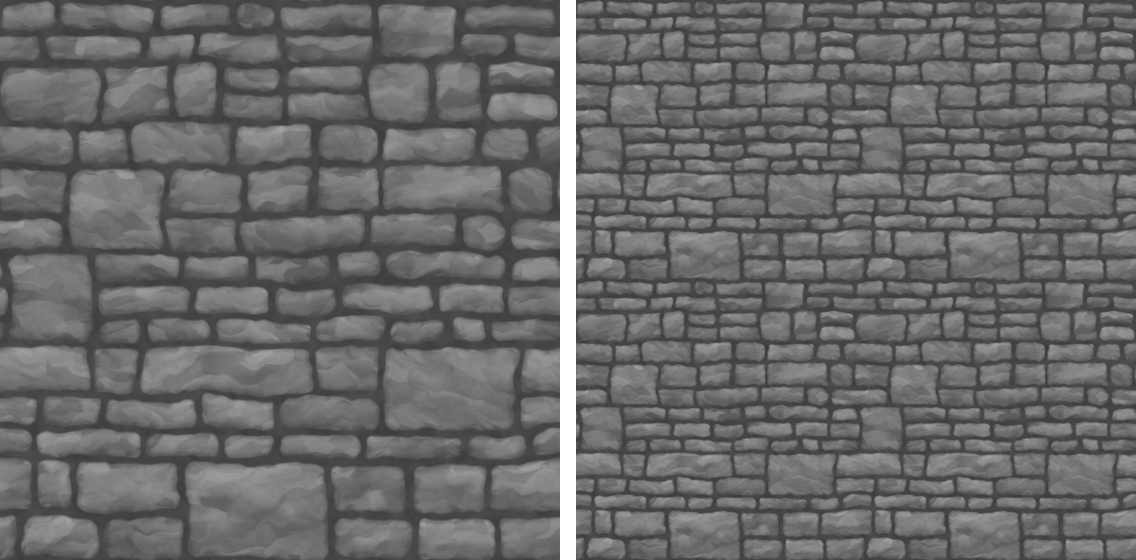
Left, the tile; right, the same tile 2 across and 2 down.
A WebGL 2 fragment shader for this texture:

```glsl
#version 300 es
precision highp float;
// Seamless wall of hand-painted grey stones in uneven courses with dark mortar.
uniform vec2 u_resolution;
out vec4 fragColor;

const int ROWS = 14;
const int BIG_COUNT = 5;
// Course boundaries from bottom to top, and small stones per course.
const float COURSE[15] = float[15](0.0, .082, .180, .232, .294, .384, .436, .495,
                                   .551, .618, .706, .781, .889, .945, 1.0);
const int STONES[14] = int[14](5, 5, 7, 5, 4, 7, 6, 6, 5, 6, 7, 8, 6, 6);
// Tall stones: start x, width, first course, last course.
const vec4 BIG[5] = vec4[5](vec4(.328, .262, 0, 1), vec4(.686, .240, 3, 4),
    vec4(.015, .155, 5, 7), vec4(.125, .172, 8, 9), vec4(.670, .150, 12, 13));
const float WIDTH_JITTER = 0.72;
const float GAP = 0.0062;        // half width of a joint
const float EDGE_SOFT = 0.0028;
const float RIM = 0.011;         // width of the dark stone border
const float MORTAR_TONE = 0.272;
const float SHADE_TONE = 0.415;
const float LIGHT_TONE = 0.505;
const float DAB_CONTRAST = 0.13;
const float NO_WRAP = 4096.0;

float hash(vec2 cell, float seed) {
    uvec2 k = uvec2(ivec2(cell)) * uvec2(1597334673u, 3812015801u);
    uint n = (k.x ^ k.y ^ (uint(int(seed)) * 2798796415u)) * 1597334673u;
    n = (n ^ (n >> 15)) * 2246822519u;
    n ^= n >> 13;
    return float(n >> 8) / 16777216.0;
}

// Value noise that wraps after 'period' cells.
float noise(vec2 p, vec2 period, float seed) {
    vec2 c = floor(p), f = p - c;
    f = f * f * (3.0 - 2.0 * f);
    vec2 a = mod(c, period), b = mod(c + 1.0, period);
    return mix(mix(hash(a, seed), hash(vec2(b.x, a.y), seed), f.x),
               mix(hash(vec2(a.x, b.y), seed), hash(b, seed), f.x), f.y);
}

float tiledNoise(vec2 uv, vec2 cells, float seed) {
    return noise(uv * cells, cells, seed) - 0.5;
}

// Flat brush dabs: softly joined Voronoi cells of random tone, -0.5 to 0.5.
float dabs(vec2 p, float seed) {
    vec2 c = floor(p), f = p - c;
    float tone = 0.0, total = 0.0;
    for (int y = -1; y <= 1; y++)
    for (int x = -1; x <= 1; x++) {
        vec2 o = vec2(x, y), id = c + o;
        vec2 r = o + vec2(hash(id, seed), hash(id, seed + 1.0)) - f;
        float w = exp(-22.0 * dot(r, r));
        tone += w * hash(id, seed + 2.0);
        total += w;
    }
    return tone / total - 0.5;
}

mat2 turn(float a) { return mat2(cos(a), sin(a), -sin(a), cos(a)); }

float stoneEdge(int i, int row) {
    int n = STONES[row];
    float shift = (i > 0 && i < n) ? WIDTH_JITTER * (hash(vec2(i, row), 3.0) - 0.5) : 0.0;
    return (float(i) + shift) / float(n);
}

// Finds the stone around p: local position, half size and id.
void findStone(vec2 p, out vec2 local, out vec2 halfSize, out vec2 id) {
    int row = 0;
    for (int i = 1; i < ROWS; i++) if (p.y >= COURSE[i]) row = i;
    vec2 yRange = vec2(COURSE[row], COURSE[row + 1]);
    vec4 big = vec4(hash(vec2(row, 7), 5.0), 0.0, row, row);
    for (int i = 0; i < BIG_COUNT; i++)
        if (float(row) >= BIG[i].z && float(row) <= BIG[i].w) big = BIG[i];
    float x = fract(p.x - big.x);
    vec2 xRange = vec2(0.0, big.y);
    id = vec2(50.0, big.z);
    if (x < big.y) {
        yRange = vec2(COURSE[int(big.z)], COURSE[int(big.w) + 1]);
    } else {
        int k = 0;
        float t = (x - big.y) / (1.0 - big.y);
        for (int i = 1; i < STONES[row]; i++) if (t >= stoneEdge(i, row)) k = i;
        xRange = mix(vec2(big.y), vec2(1.0), vec2(stoneEdge(k, row), stoneEdge(k + 1, row)));
        id = vec2(k, row);
        // Some stones of tall courses become two thin ones.
        if (yRange.y - yRange.x > 0.095 && xRange.y - xRange.x > 0.09 && hash(id, 9.0) > 0.72) {
            float middle = mix(yRange.x, yRange.y, 0.52);
            if (p.y < middle) yRange.y = middle; else { yRange.x = middle; id.x += 20.0; }
        }
    }
    halfSize = 0.5 * vec2(xRange.y - xRange.x, yRange.y - yRange.x);
    local = vec2(x, p.y) - vec2(xRange.x, yRange.x) - halfSize;
}

void main() {
    vec2 uv = gl_FragCoord.xy / u_resolution;
    // Uneven hand-laid outlines
    vec2 bend = vec2(tiledNoise(uv, vec2(13), 11.0), tiledNoise(uv, vec2(11, 9), 12.0)) * 0.015
              + vec2(tiledNoise(uv, vec2(40), 13.0), tiledNoise(uv, vec2(38), 14.0)) * 0.006;
    vec2 local, halfSize, id;
    findStone(fract(uv + bend), local, halfSize, id);

    // Rounded, slightly tilted stone
    vec2 tilted = turn(0.05 * (hash(id, 21.0) - 0.5)) * local;
    vec2 body = halfSize - GAP * mix(0.75, 1.25, hash(id, 22.0));
    float radius = min(mix(0.007, 0.022, hash(id, 23.0)), 0.8 * min(body.x, body.y));
    vec2 q = abs(tilted) - body + radius;
    float d = length(max(q, 0.0)) + min(max(q.x, q.y), 0.0) - radius;
    d += 0.004 * tiledNoise(uv, vec2(70), 24.0);

    // Brush strokes in the direction of each stone
    vec2 stroke = turn(0.9 * (hash(id, 31.0) - 0.5)) * local + 3.0 * vec2(hash(id, 32.0), hash(id, 33.0)) + 1.0;
    stroke += 0.016 * vec2(noise(stroke * 45.0, vec2(NO_WRAP), 34.0), noise(stroke * 45.0, vec2(NO_WRAP), 35.0));
    float broad = dabs(stroke * vec2(17, 42), 36.0);
    float fine = dabs(stroke * vec2(42, 95), 40.0);
    float cloud = noise(stroke * vec2(14, 30), vec2(NO_WRAP), 44.0) - 0.5;

    // Light upper face, darker lower face
    float height = tilted.y / body.y + 1.1 * cloud + 0.7 * broad;
    float tone = mix(SHADE_TONE, LIGHT_TONE, smoothstep(-0.75, 0.55, height));
    tone += DAB_CONTRAST * (0.5 * broad + 0.33 * fine + 0.3 * cloud);
    tone += 0.055 * (hash(id, 45.0) - 0.5) + 0.02 * tiledNoise(uv, vec2(150), 46.0);
    float topGlow = smoothstep(0.35, 0.8, tilted.y / body.y) * smoothstep(-0.1, 0.4, broad + cloud);
    tone += 0.045 * topGlow;
    tone *= mix(0.84, 1.0, smoothstep(0.0, RIM, -d + 0.006 * fine));

    // Smudged mortar
    float mortar = MORTAR_TONE + 0.05 * tiledNoise(uv, vec2(34, 48), 51.0)
                 + 0.03 * tiledNoise(uv, vec2(110), 52.0);
    float soft = max(EDGE_SOFT, 1.0 / u_resolution.y);
    fragColor = vec4(vec3(mix(tone, mortar, smoothstep(-soft, soft, d))), 1.0);
}
```
